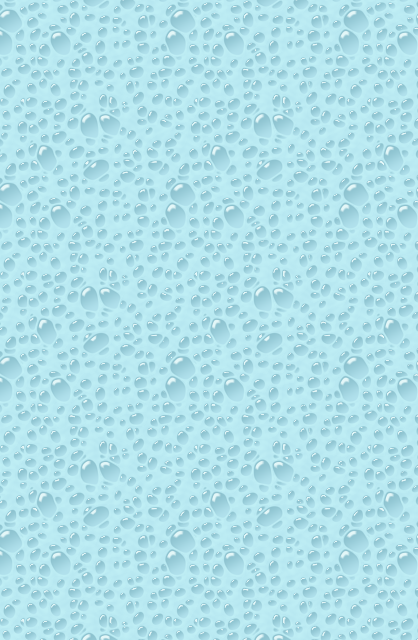
This texture is drawn by a Shadertoy shader. Its source:

```glsl
// Draws a repeating sheet of pale aqua water droplets packed closely together.

const float CELLS_PER_HEIGHT = 48.0;  // grid cells up the canvas
const float REPEAT_CELLS = 13.0;      // the pattern tiles after this many cells
const float GAP = 0.06;               // half of the dry strip between drops
const float CORNER = 14.0;            // higher gives sharper drop corners

const vec3 DEEP  = vec3(0.55, 0.76, 0.81);
const vec3 BODY  = vec3(0.69, 0.88, 0.925);
const vec3 FILM  = vec3(0.71, 0.90, 0.94);
const vec3 LIGHT = vec3(0.76, 0.945, 0.965);
const vec3 GLINT = vec3(0.93, 0.99, 0.99);
const vec2 TO_LAMP = vec2(-0.5, 0.866);

struct Drop {
    vec2 offset;   // from the drop centre to the point
    float radius;
    float field;   // power distance, zero on the outline
    vec2 slope;    // gradient of the field
};

vec3 hash32(vec2 p) {
    vec3 h = fract(vec3(p.xyx) * vec3(0.1031, 0.1030, 0.0973));
    h += dot(h, h.yxz + 33.33);
    return fract((h.xxy + h.yzz) * h.zyx);
}

// The elliptical drop seeded in one grid cell, seen from point p
Drop cellDrop(vec2 p, vec2 cell) {
    vec2 id = mod(cell, REPEAT_CELLS);
    vec3 place = hash32(id + 3.7);
    vec3 kind = hash32(id + 51.3);
    float angle = 6.2832 * place.z;
    float stretch = mix(1.0, 1.25, kind.z);
    float c = cos(angle), s = sin(angle);
    mat2 squash = mat2(c / stretch, -s * stretch, s / stretch, c * stretch);

    Drop d;
    d.offset = p - cell - mix(vec2(0.12), vec2(0.88), place.xy);
    d.radius = kind.x < 0.06 ? mix(0.85, 1.15, kind.y) : mix(0.24, 0.54, kind.y);
    vec2 q = squash * d.offset;
    d.field = dot(q, q) - d.radius * d.radius;
    d.slope = 2.0 * (q * squash);
    return d;
}

// Finds the drop that owns point p
Drop owningDrop(vec2 p, out vec2 owner) {
    Drop best;
    best.field = 1e5;
    for (int y = -2; y <= 2; y++)
    for (int x = -2; x <= 2; x++) {
        vec2 cell = floor(p) + vec2(x, y);
        Drop d = cellDrop(p, cell);
        if (d.field < best.field) {
            best = d;
            owner = cell;
        }
    }
    return best;
}

// Depth inside the outline, blending the ellipse with its neighbours' borders
float dropDepth(vec2 p, Drop drop, vec2 owner) {
    float own = -drop.field / max(length(drop.slope), 0.02);
    float sum = exp(-CORNER * clamp(own, -2.0, 4.0));
    for (int y = -2; y <= 2; y++)
    for (int x = -2; x <= 2; x++) {
        vec2 cell = floor(p) + vec2(x, y);
        if (distance(cell, owner) < 0.5) continue;
        Drop d = cellDrop(p, cell);
        float border = (d.field - drop.field) / max(length(d.slope - drop.slope), 0.02);
        sum += exp(-CORNER * (min(border, 4.0) - GAP));
    }
    return -log(max(sum, 1e-20)) / CORNER;
}

// Thin wet film, brighter below each drop and faintly rippled
vec3 filmColor(vec2 p, float depth, float facing) {
    vec2 w = p * 6.2832 / REPEAT_CELLS;
    float ripple = sin(11.0 * w.x + 2.0 * sin(7.0 * w.y)) * sin(13.0 * w.y + sin(9.0 * w.x));
    float caught = smoothstep(0.5, -0.9, facing) * exp(4.0 * min(depth, 0.0));
    return mix(FILM, LIGHT, clamp(0.3 + 0.2 * ripple + 0.5 * caught, 0.0, 1.0));
}

// Water is dark toward the lamp, pale on the far side, with a curved glint
vec3 waterColor(Drop drop, float depth, float facing) {
    float inner = max(depth, 0.0) / drop.radius;
    float across = dot(drop.offset, TO_LAMP) / drop.radius;
    vec3 color = mix(BODY, DEEP, smoothstep(-1.0, 0.85, across));
    float rim = 1.0 - smoothstep(0.0, 0.2, inner);
    color = mix(color, DEEP, 0.45 * rim * smoothstep(-0.9, 0.3, facing));
    float band = smoothstep(0.06, 0.16, inner) * (1.0 - smoothstep(0.26, 0.42, inner));
    float glint = band * smoothstep(0.78, 0.96, facing);
    return mix(color, GLINT, 0.9 * glint);
}

void mainImage(out vec4 fragColor, in vec2 fragCoord) {
    float pixel = CELLS_PER_HEIGHT / iResolution.y;
    vec2 p = fragCoord * pixel;

    vec2 owner;
    Drop drop = owningDrop(p, owner);
    float depth = dropDepth(p, drop, owner);
    float facing = dot(drop.offset / max(length(drop.offset), 1e-3), TO_LAMP);

    float cover = smoothstep(-0.8 * pixel, 0.8 * pixel, depth);
    vec3 color = mix(filmColor(p, depth, facing), waterColor(drop, depth, facing), cover);
    fragColor = vec4(color, 1.0);
}
```
